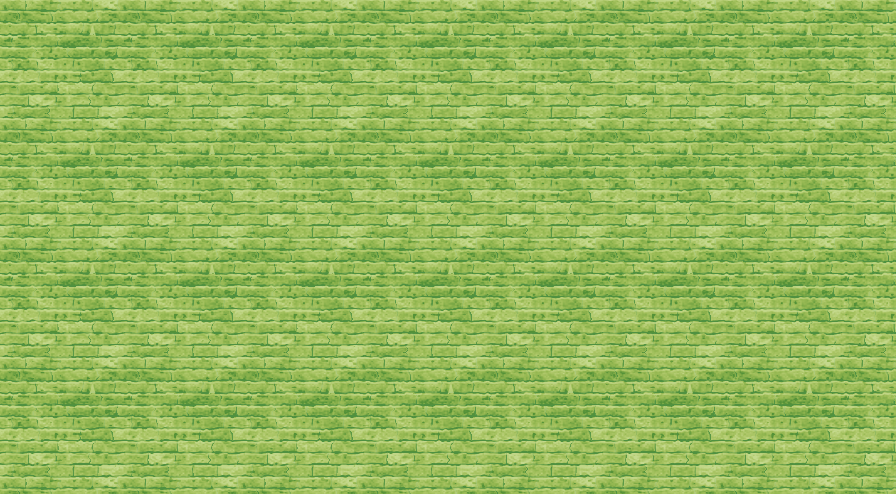
Give the GLSL for this texture, as a WebGL 1 fragment shader.

```glsl
precision highp float;
// Painted green brick wall: a square tile of ten worn courses, repeated from the top left.
uniform vec2 u_resolution;

#define TILES_ACROSS 7.5
#define COURSES 10.0
#define COURSE_SHIFT 0.08
#define EDGE_JITTER 0.40
#define WOBBLE 0.15
#define SHADOW_WIDTH 0.013
#define MORTAR_WIDTH 0.018
#define SIDE_WIDTH 0.010
#define BRICK_CONTRAST 0.34
#define BLOTCH_CONTRAST 0.46
#define GRAIN_CONTRAST 0.62
#define BASE_TONE 0.54

float hash(vec2 p) {
  return fract(sin(dot(p, vec2(127.1, 311.7))) * 43758.5453);
}

float wrap(float i, float n) {
  return floor(mod(i + 0.5, n));
}

float latticeHash(vec2 cell, vec2 cells) {
  return hash(floor(mod(cell + 0.5, cells)) + cells);
}

// Smooth noise that repeats with the tile
float tileNoise(vec2 p, vec2 cells) {
  vec2 q = p * cells;
  vec2 i = floor(q);
  vec2 f = fract(q);
  f = f * f * (3.0 - 2.0 * f);
  float a = mix(latticeHash(i, cells), latticeHash(i + vec2(1.0, 0.0), cells), f.x);
  float b = mix(latticeHash(i + vec2(0.0, 1.0), cells), latticeHash(i + 1.0, cells), f.x);
  return mix(a, b, f.y);
}

// Share of a pixel covered by a line of the given width
float line(float d, float width, float px) {
  float h = 0.5 * width;
  return (clamp(d + 0.5 * px, -h, h) - clamp(d - 0.5 * px, -h, h)) / px;
}

// Irregular position of a vertical joint, in brick units
float jointAt(float i, float row, float count) {
  return i + EDGE_JITTER * (hash(vec2(wrap(i, count), row + 17.0)) - 0.5);
}

// Five greens from shadow to highlight
vec3 paint(float tone) {
  float t = clamp(tone, 0.0, 1.0) * 4.0;
  vec3 c = mix(vec3(0.33, 0.57, 0.22), vec3(0.50, 0.67, 0.28), clamp(t, 0.0, 1.0));
  c = mix(c, vec3(0.60, 0.73, 0.33), clamp(t - 1.0, 0.0, 1.0));
  c = mix(c, vec3(0.68, 0.78, 0.41), clamp(t - 2.0, 0.0, 1.0));
  return mix(c, vec3(0.77, 0.85, 0.55), clamp(t - 3.0, 0.0, 1.0));
}

void main() {
  float px = TILES_ACROSS / u_resolution.x;
  vec2 p = vec2(gl_FragCoord.x, u_resolution.y - gl_FragCoord.y) * px;

  // Courses, with slightly uneven and ragged beds
  float bend = 0.6 * tileNoise(p, vec2(7.0, 10.0)) + tileNoise(p, vec2(37.0, 30.0)) - 0.8;
  float y = p.y * COURSES + COURSE_SHIFT + WOBBLE * bend;
  float row = wrap(floor(y), COURSES);
  float v = fract(y);
  float bed = (fract(y + 0.5) - 0.5) / COURSES;

  // Three or four bricks of uneven length in each course
  float count = 3.0 + step(0.62, hash(vec2(row, 5.0)));
  float u = p.x * count + 0.5 * mod(row, 2.0) + 0.3 * hash(vec2(row, 9.0));
  u += 0.09 * (tileNoise(p, vec2(20.0, 40.0)) - 0.5);
  float i = floor(u);
  i += step(jointAt(i + 1.0, row, count), u) - step(u, jointAt(i, row, count));
  float left = (u - jointAt(i, row, count)) / count;
  float right = (jointAt(i + 1.0, row, count) - u) / count;

  // Face tone: course bands, single bricks, blotches and grain
  float blotch = tileNoise(p, vec2(10.0, 22.0));
  float grain = 0.5 * (tileNoise(p, vec2(43.0, 57.0)) + tileNoise(p, vec2(71.0, 79.0)));
  float wear = tileNoise(p + 0.37, vec2(16.0, 20.0));
  float tone = BASE_TONE + 0.13 * cos(6.2832 * (row - 8.0) / COURSES);
  tone += BRICK_CONTRAST * (hash(vec2(wrap(i, count), row + 41.0)) - 0.5);
  tone += BLOTCH_CONTRAST * (blotch - 0.5) + GRAIN_CONTRAST * (grain - 0.5);
  tone += 0.12 * (0.5 - v);

  // Side joints: pale mortar around a broken shadow
  float edge = min(left, right);
  float rim = line(edge, 3.4 * SIDE_WIDTH, px);
  float side = line(right - 0.3 * SIDE_WIDTH, 1.4 * SIDE_WIDTH, px);
  tone = mix(tone, 0.80, rim * (0.25 + 0.5 * blotch));
  tone = mix(tone, -0.05, side * smoothstep(0.15, 0.60, wear) * 0.85);

  // Bed joints: pale mortar below a dark brick edge
  float mortar = line(bed - 0.009, MORTAR_WIDTH, px);
  float shadow = line(bed + 0.006, SHADOW_WIDTH, px);
  tone = mix(tone, 0.98, mortar * (0.45 + 0.55 * blotch));
  tone = mix(tone, -0.20, shadow * (0.35 + 0.65 * smoothstep(0.15, 0.60, wear)));

  // Pits where the paint has flaked
  tone -= 0.45 * smoothstep(0.74, 0.92, tileNoise(p + 0.61, vec2(26.0, 41.0)));

  // One small pale wedge of mortar in the third course
  float wedge = abs(fract(p.x - 0.275) - 0.5) - 0.006 - 0.020 * v * v;
  float inCourse = step(abs(row - 2.0), 0.5) * smoothstep(0.05, 0.3, v);
  tone = mix(tone, 0.93, inCourse * clamp(0.5 - wedge / px, 0.0, 1.0) * 0.9);

  // Cool tint in the joints
  vec3 colour = paint(tone);
  colour += vec3(-0.02, 0.0, 0.04) * max(shadow, side);
  gl_FragColor = vec4(colour, 1.0);
}
```
